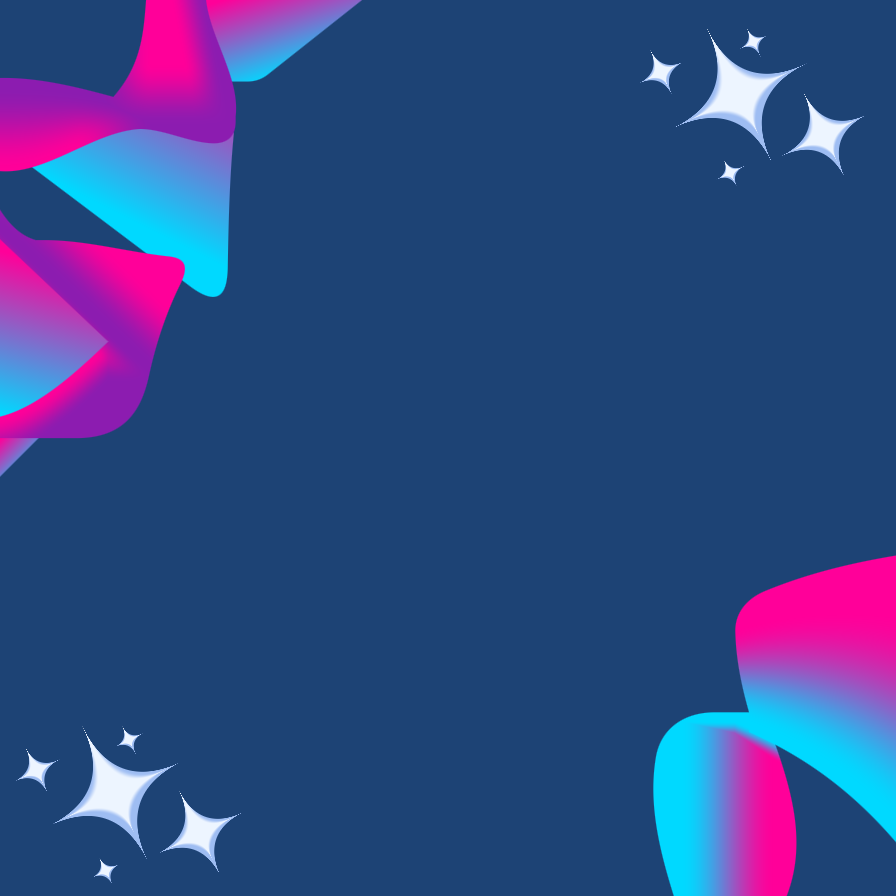
A Shadertoy shader for this background:

```glsl
// Folded neon ribbons in two corners and clusters of sparkles on a navy ground.

const vec3 NAVY = vec3(.115, .263, .46);
const vec3 PINK = vec3(1., 0., .6);
const vec3 PURPLE = vec3(.55, .11, .69);
const vec3 CYAN = vec3(0., .85, 1.);

// Cubic Bernstein curve with ordinates c over the span x0..x1
float curve(float x, float x0, float x1, vec4 c) {
    float t = clamp((x - x0) / (x1 - x0), 0., 1.), s = 1. - t;
    return dot(c, vec4(s*s*s, 3.*s*s*t, 3.*s*t*t, t*t*t));
}

// Intersection with a rounded corner
float roundMin(float a, float b, float k) {
    float h = max(k - abs(a - b), 0.) / k;
    return min(a, b) - h * h * k * .25;
}

// Antialiased coverage, positive inside
float cover(float d) {
    return clamp(.5 + d / max(fwidth(d), 1e-5), 0., 1.);
}

vec3 neon(float t) {
    return mix(PINK, CYAN, clamp(t, 0., 1.));
}

// Upper left: hanging ribbon with a cyan tail
vec3 hangingRibbon(vec3 col, vec2 p) {
    float top = curve(p.x, 0., .17, vec4(.087, .086, .105, .12));
    float bottom = curve(p.x, 0., .156, vec4(.191, .195, .147, .144))
                 + .016 * smoothstep(.156, .24, p.x);
    float right = curve(p.y, 0., .13, vec4(.23, .235, .268, .263));
    float left = curve(p.y, 0., .115, vec4(.163, .16, .158, .12));

    // Back wing
    float wing = roundMin((.091 - p.y - .791 * (p.x - .289)) * .78, .091 - p.y, .008);
    wing = min(wing, p.x - .22);
    col = mix(col, neon((p.x - .25) * 3. + p.y * 9.5), cover(wing));

    // Cyan tail
    float slope = (.189 + .754 * (p.x - .039) - p.y) * .8;
    float side = curve(p.y, .13, .31, vec4(.263, .256, .255, .254)) - p.x;
    float tail = min(roundMin(slope, side, .042), p.y - bottom + .012);
    col = mix(col, neon(.45 + (p.y - .16) * 4. + (.25 - p.x) * 2.), cover(tail));

    // Front folds
    float folds = roundMin(right - p.x, bottom - p.y, .025);
    folds = min(folds, max(p.x - left, p.y - top));
    float across = smoothstep(.1, 1., (p.y - top) / (bottom - top));
    float pinkLow = across * (1. - smoothstep(.08, .17, p.x));
    float pinkHigh = (1. - smoothstep(.19, .23, p.x - .2 * p.y))
                   * (1. - smoothstep(.07, .14, p.y)) * smoothstep(.11, .17, p.x);
    return mix(col, mix(PURPLE, PINK, max(pinkLow, pinkHigh)), cover(folds));
}

// Left edge: crossed ribbon around a shaded triangle
vec3 crossedRibbon(vec3 col, vec2 p) {
    float scrap = min(.532 - p.x - p.y, p.y - .47);
    col = mix(col, neon((p.x + p.y - .49) * 14.), cover(scrap));

    float top = curve(p.x, 0., .04, vec4(.234, .255, .264, .268))
              + .02 * smoothstep(.05, .22, p.x);
    float right = curve(p.y, .28, .49, vec4(.222, .178, .163, .155));
    float body = roundMin(p.y - top, right - p.x, .03);
    body = roundMin(body, .489 - p.y, .07);

    float diagonal = p.x - (p.y - .267) * 1.057;
    float fold = curve(p.x, 0., .121, vec4(.465, .455, .42, .381));
    float pinkTop = smoothstep(.02, .11, diagonal);
    float pinkFold = (1. - smoothstep(0., .045, p.y - fold))
                   * (1. - smoothstep(-.03, .01, diagonal));
    vec3 shade = mix(PURPLE, PINK, max(pinkTop, pinkFold));
    float inner = min(-diagonal, fold - p.y);
    shade = mix(shade, neon((p.y - .28) * 5.5 - p.x * 1.5), cover(inner));
    return mix(col, shade, cover(body));
}

// Lower right: arch and the sheet that flows out of it
vec3 archRibbon(vec3 col, vec2 p) {
    float lower = curve(p.x, .82, 1., vec4(.81, .835, .87, .94));
    float top = curve(p.x, .82, 1., vec4(.675, .645, .63, .62));

    float left = curve(p.y, .79, 1., vec4(.75, .715, .73, .752));
    float right = curve(p.y, .83, 1., vec4(.865, .885, .9, .878));
    float arch = min(roundMin(p.x - left, p.y - .795, .05), right - p.x);
    float rim = 1. - smoothstep(-.005, .018, p.y - lower);
    float cyan = max(rim, 1. - smoothstep(.76, .865, p.x));
    col = mix(col, neon(cyan), cover(arch));

    float edge = curve(p.y, .66, .795, vec4(.824, .816, .823, .836));
    float sheet = min(roundMin(p.x - edge, p.y - top, .03), lower - p.y);
    float height = (lower - p.y) / (lower - top);
    return mix(col, neon(1. - smoothstep(.07, .8, height)), cover(sheet));
}

// Tilted four-pointed star
vec3 sparkle(vec3 col, vec2 p, float size) {
    vec2 q = mat2(.9, .436, -.436, .9) * p / size;
    float d = 1. - sqrt(abs(q.x)) - sqrt(abs(q.y));
    float light = smoothstep(.06, .2, d - .2 * q.y);
    vec3 tint = mix(vec3(.62, .74, .95), vec3(.93, .96, 1.), light);
    return mix(col, tint, clamp(.5 + d * size * iResolution.y / 1.4, 0., 1.));
}

void mainImage(out vec4 fragColor, in vec2 fragCoord) {
    // Canvas units, y measured down from the top
    vec2 p = fragCoord / iResolution.xy;
    p.y = 1. - p.y;

    vec3 col = hangingRibbon(NAVY, p);
    col = crossedRibbon(col, p);
    col = archRibbon(col, p);

    // Each star: centre and size; the cluster appears twice
    vec3 stars[5] = vec3[5](vec3(.8255, .107, .084), vec3(.92, .151, .055),
        vec3(.738, .081, .029), vec3(.841, .047, .018), vec3(.815, .193, .018));
    for (int i = 0; i < 10; i++) {
        vec3 star = stars[i % 5];
        vec2 shift = float(i / 5) * vec2(-.697, .779);
        col = sparkle(col, p - star.xy - shift, star.z);
    }
    fragColor = vec4(col, 1.);
}
```
